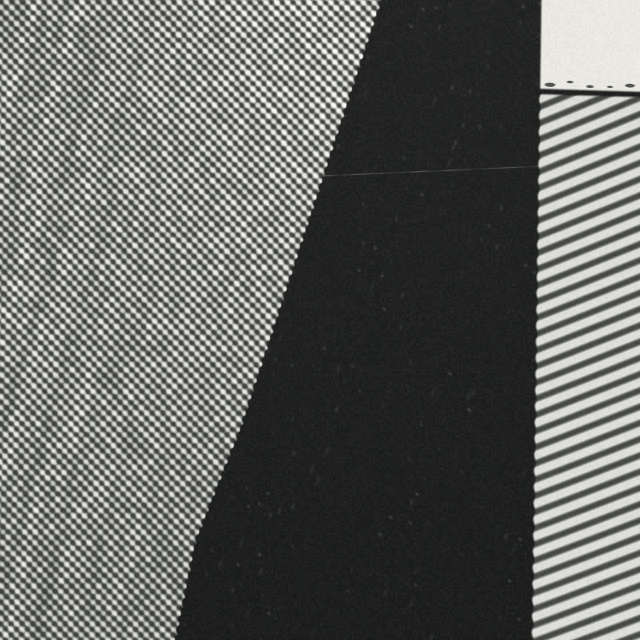
Give the GLSL for this background, as a three.js fragment shader.

```glsl
// Print-like collage: a halftone field, a slanted black slab, a blank block and a hatched panel.
// Rotated cosine waves form rows of dots, a skewed wave forms the hatching, and
// cellular noise scatters worn specks over the black ink.
varying vec2 vUv;

const float TAU = 6.2831853;
const vec3 INK = vec3(0.125, 0.132, 0.128);
const vec3 GAP = vec3(0.245, 0.255, 0.24);
const vec3 PAPER = vec3(0.895, 0.90, 0.88);
const vec3 BLANK = vec3(0.915, 0.91, 0.89);

vec2 hash2(vec2 p) {
  vec3 q = fract(vec3(p.xyx) * vec3(0.1031, 0.1030, 0.0973));
  q += dot(q, q.yzx + 33.33);
  return fract((q.xx + q.yz) * q.zy);
}

vec2 rotate(vec2 p, float angle) {
  float c = cos(angle), s = sin(angle);
  return vec2(c * p.x - s * p.y, s * p.x + c * p.y);
}

// Coverage of the region where d is negative.
float fill(float d, float soft) {
  return 1.0 - smoothstep(-soft, soft, d);
}

float segment(vec2 p, vec2 a, vec2 b) {
  vec2 ab = b - a;
  return length(p - a - ab * clamp(dot(p - a, ab) / dot(ab, ab), 0.0, 1.0));
}

// Light dots joined along rows that fall to the right, in dot units.
float dotWave(vec2 q) {
  return 0.36 * cos(q.x * TAU) + 0.64 * cos(q.y * TAU);
}

// Faint streaks leaning with the slab, made of layered sines.
float streaks(vec2 p, float lean) {
  float x = p.x - lean * p.y;
  float wave = sin(x * 83.0 + sin(p.y * 9.0)) + 0.8 * sin(x * 191.0 + 2.0 * sin(p.y * 5.0));
  return wave * (1.0 - smoothstep(0.05, 0.35, p.x));
}

// Small upright flecks: one jittered point in each cell, only some visible.
float flecks(vec2 p, float cells, float density) {
  vec2 g = p * cells;
  vec2 id = floor(g);
  float sum = 0.0;
  for (int j = -1; j <= 1; j++) {
    for (int i = -1; i <= 1; i++) {
      vec2 cell = id + vec2(float(i), float(j));
      vec2 seed = hash2(cell + 17.0);
      vec2 d = g - cell - hash2(cell);
      d.x += 0.8 * (seed.y - 0.5) * d.y;
      d.y *= mix(0.3, 1.1, seed.y);
      float visible = step(1.0 - density, seed.x);
      sum += visible * (0.3 + 0.7 * seed.y) * fill(length(d) - 0.07, 0.15);
    }
  }
  return sum;
}

vec3 halftone(vec2 p, vec2 grid, float wave) {
  float tone = 0.045 * streaks(p, 0.27);
  tone += 0.10 * smoothstep(0.1, 0.5, p.x) * smoothstep(0.2, 1.0, p.y);
  tone -= 0.05 * (1.0 - smoothstep(0.0, 0.5, p.y));
  float uneven = hash2(floor(grid + 0.5) + 200.0).x - 0.5;
  float light = smoothstep(-0.85, 1.0, wave + tone + 0.25 * uneven);
  return mix(GAP, PAPER, light * (0.96 + tone + 0.14 * uneven));
}

vec3 hatching(vec2 p, float pitch) {
  float slope = mix(0.37, 0.42, p.y);
  float wave = cos(TAU * (p.y - slope * (p.x - 0.84)) / pitch);
  float line = smoothstep(-0.45, 1.0, wave);
  return mix(PAPER - 0.03, GAP + 0.03, line);
}

vec3 blackSlab(vec2 p) {
  vec3 color = INK + 0.025 * (p.y - 0.5);
  float patchy = 0.6 + 0.4 * sin(p.x * 31.0 + 2.0 * sin(p.y * 13.0));
  color += patchy * (0.20 * flecks(p, 45.0, 0.18) + 0.11 * flecks(p + 3.1, 92.0, 0.25));
  float scratch = segment(p, vec2(0.501, 0.725), vec2(0.84, 0.740));
  float wear = 0.7 + 0.3 * sin(p.x * 90.0 + sin(p.x * 37.0));
  return color + 0.24 * wear * fill(scratch - 0.0006, 0.0016);
}

// Worn ink bits along the top of a rule.
float inkBits(vec2 p, float ruleY) {
  float x = p.x * 32.0;
  vec2 seed = hash2(vec2(floor(x), 5.0));
  vec2 d = vec2((fract(x) - 0.5) / 32.0, p.y - ruleY - 0.007 - 0.010 * seed.x);
  return fill(length(d * vec2(0.6, 1.5)) - 0.005 * seed.y, 0.0015);
}

// Slanted boundary, bent slightly at two heights.
float slantEdge(float y) {
  float slope = y > 0.333 ? 0.328 : 0.40;
  return max(0.376 + slope * (y - 0.333), 0.273 + 0.205 * y);
}

void main() {
  vec2 p = vUv;
  vec2 grid = rotate(p, 0.80) / vec2(0.0118, 0.0121);
  float wave = dotWave(grid);

  // Halftone field with dotted teeth along the slanted edge.
  float leftSide = fill(p.x - slantEdge(p.y) - 0.002 * wave, 0.0022);
  vec3 color = mix(blackSlab(p), halftone(p, grid, wave), leftSide);

  // Right column: blank block above, hatched panel below.
  float ruleY = 0.857 - 0.03 * (p.x - 0.845);
  float upper = smoothstep(-0.002, 0.002, p.y - ruleY);
  vec3 panel = mix(hatching(p, 0.0252), BLANK, upper);
  float rule = fill(abs(p.y - ruleY) - 0.0042, 0.0025);
  panel = mix(panel, INK, max(rule, 0.75 * inkBits(p, ruleY)));
  float teeth = 0.0013 * cos(TAU * p.y / 0.0252) * (1.0 - upper);
  float border = mix(0.832, 0.846, p.y) + teeth;
  color = mix(color, panel, 1.0 - fill(p.x - border, 0.0025));

  // Paper grain.
  color += 0.03 * (hash2(floor(p * 300.0)).x - 0.5);
  gl_FragColor = vec4(color, 1.0);
}
```
